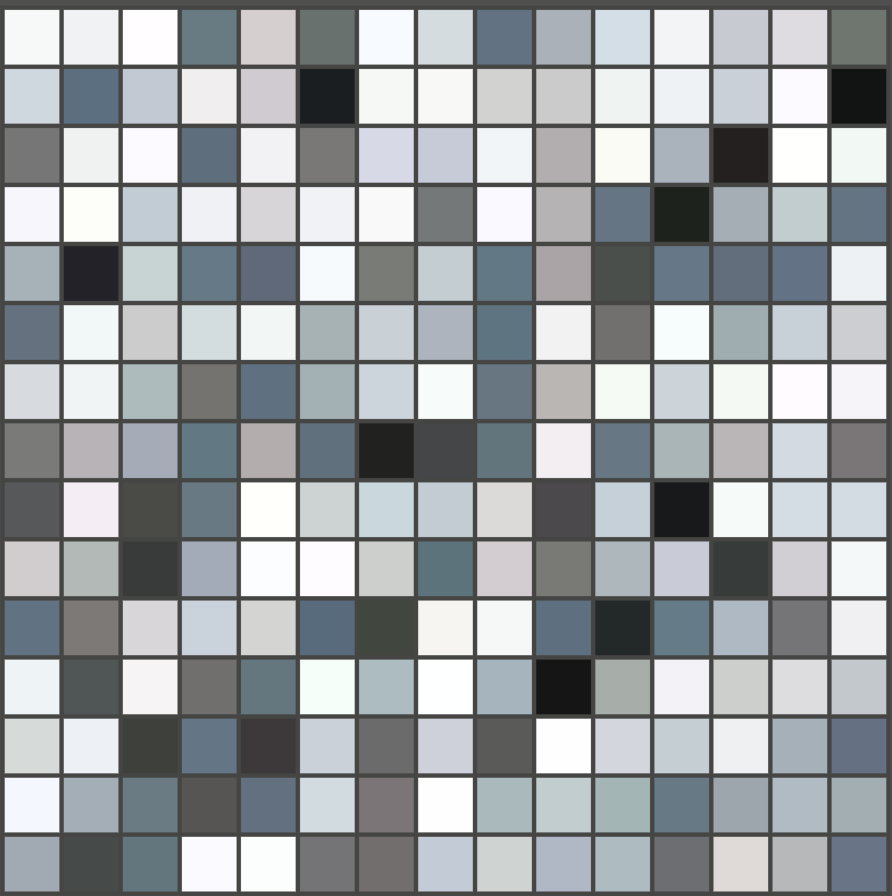
This pattern is drawn by a Shadertoy shader. Its source:

```glsl
// Square mosaic: 15 by 15 flat tiles in white, pale grey, slate and black, set in thin dark grout.
// Each cell hashes its index to choose a weighted tone, a cool or neutral cast and a slight colour drift;
// a box distance then cuts the tile out of the grout.

const float TILE_COUNT = 15.0;
const float PITCH = 0.06592;           // cell size, in canvas heights
const vec2 GRID_ORIGIN = vec2(0.0028, 0.0026);
const float GROUT_WIDTH = 0.0049;
const vec3 GROUT = vec3(0.27, 0.27, 0.265);
const vec3 BORDER = vec3(0.31);

// Integer hash: three independent values in 0..1 per cell and seed
vec3 hash3(ivec2 cell, int seed) {
    uvec3 v = uvec3(ivec3(cell, seed) + 64) * 1664525u + 1013904223u;
    for (int i = 0; i < 2; i++) {
        v.x += v.y * v.z;
        v.y += v.z * v.x;
        v.z += v.x * v.y;
        v ^= v >> 16u;
    }
    return vec3(v & 0xffffu) / 65535.0;
}

// Signed distance to a centred square
float squareDistance(vec2 p, float halfSize) {
    vec2 d = abs(p) - halfSize;
    return length(max(d, 0.0)) + min(max(d.x, d.y), 0.0);
}

// Weighted tone: x = brightness, y = strength of the blue cast, z = brightness spread
vec3 pickTone(float pick) {
    if (pick < 0.05) return vec3(0.11, 0.00, 0.08);
    if (pick < 0.12) return vec3(0.29, 0.00, 0.14);
    if (pick < 0.35) return vec3(0.45, 0.065, 0.05);
    if (pick < 0.54) return vec3(0.69, 0.04, 0.09);
    if (pick < 0.77) return vec3(0.83, 0.03, 0.08);
    return vec3(0.975, 0.008, 0.07);
}

vec3 tileColor(ivec2 cell) {
    vec3 choice = hash3(cell, 3);
    vec3 drift = hash3(cell, 11) - 0.5;
    vec3 tone = pickTone(choice.x);
    float cool = step(0.3, choice.y) * tone.y;
    float value = tone.x + (choice.z - 0.5) * tone.z;
    return clamp(value + cool * vec3(-1.0, 0.0, 0.8) + 0.03 * drift, 0.0, 1.0);
}

void mainImage(out vec4 fragColor, in vec2 fragCoord) {
    float pixel = 1.0 / iResolution.y;
    vec2 p = fragCoord * pixel - GRID_ORIGIN;

    // Clamping the index leaves only border outside the grid
    vec2 cell = clamp(floor(p / PITCH), 0.0, TILE_COUNT - 1.0);
    vec2 local = p - (cell + 0.5) * PITCH;
    float tileEdge = squareDistance(local, 0.5 * (PITCH - GROUT_WIDTH));
    float tileMask = 1.0 - smoothstep(-0.75 * pixel, 0.75 * pixel, tileEdge);

    // Grout darkens to the grid limits, then gives way to the border
    float gridHalf = 0.5 * TILE_COUNT * PITCH;
    float gridEdge = squareDistance(p - gridHalf, gridHalf + 0.5 * GROUT_WIDTH);
    vec3 color = mix(GROUT, BORDER, smoothstep(-pixel, pixel, gridEdge));

    color = mix(color, tileColor(ivec2(cell)), tileMask);
    fragColor = vec4(color, 1.0);
}
```
